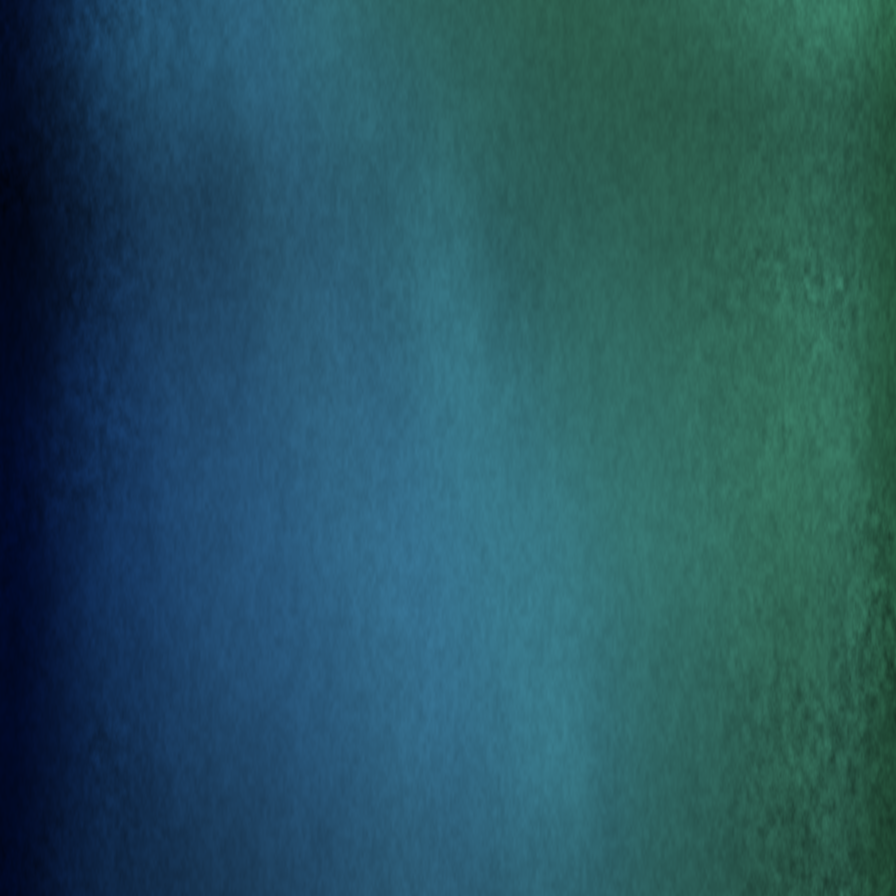
Give the GLSL for this background, as a Shadertoy shader.

```glsl
// A weathered backdrop running from navy through steel blue and teal to green.
// A leaning colour ramp is shaded by soft elliptical glows, then brushed with
// vertically stretched noise that grows rougher toward the sides.

float hash(vec2 p) {
    vec3 q = fract(vec3(p.xyx) * 0.1031);
    q += dot(q, q.yzx + 33.33);
    return fract((q.x + q.y) * q.z);
}

float valueNoise(vec2 p) {
    vec2 cell = floor(p);
    vec2 f = fract(p);
    f = f * f * (3.0 - 2.0 * f);
    float low = mix(hash(cell), hash(cell + vec2(1.0, 0.0)), f.x);
    float high = mix(hash(cell + vec2(0.0, 1.0)), hash(cell + vec2(1.0)), f.x);
    return mix(low, high, f.y);
}

// Layered noise, centred on zero.
float fbm(vec2 p, int octaves) {
    float sum = 0.0;
    float gain = 0.5;
    for (int i = 0; i < octaves; i++) {
        sum += gain * (valueNoise(p) - 0.5);
        p = mat2(1.98, 0.16, -0.16, 1.98) * p + 17.3;
        gain *= 0.58;
    }
    return sum;
}

// Soft elliptical spot: 1 at its centre, fading to 0.
float glow(vec2 uv, vec2 centre, vec2 radius) {
    vec2 d = (uv - centre) / radius;
    return exp(-dot(d, d));
}

// Horizontal colour ramp.
vec3 ramp(float x) {
    const vec3 NAVY   = vec3(0.003, 0.038, 0.160);
    const vec3 INDIGO = vec3(0.058, 0.165, 0.315);
    const vec3 STEEL  = vec3(0.135, 0.295, 0.430);
    const vec3 AZURE  = vec3(0.180, 0.378, 0.485);
    const vec3 TEAL   = vec3(0.188, 0.405, 0.455);
    const vec3 JADE   = vec3(0.180, 0.390, 0.370);
    const vec3 GREEN  = vec3(0.180, 0.385, 0.315);
    const vec3 FOREST = vec3(0.135, 0.310, 0.220);
    vec3 c = mix(NAVY, INDIGO, smoothstep(0.0, 0.13, x));
    c = mix(c, STEEL, smoothstep(0.08, 0.27, x));
    c = mix(c, AZURE, smoothstep(0.24, 0.43, x));
    c = mix(c, TEAL, smoothstep(0.42, 0.60, x));
    c = mix(c, JADE, smoothstep(0.56, 0.74, x));
    c = mix(c, GREEN, smoothstep(0.70, 0.89, x));
    return mix(c, FOREST, smoothstep(0.93, 1.01, x));
}

// Brightness change from the broad light and dark patches.
float patches(vec2 uv) {
    float light = 0.0;
    // Centre light and its narrow vertical ridges
    light += 0.13 * glow(uv, vec2(0.48, 0.34), vec2(0.30, 0.25));
    light += 0.09 * glow(uv, vec2(0.505, 0.66), vec2(0.045, 0.17));
    light -= 0.06 * glow(uv, vec2(0.56, 0.71), vec2(0.055, 0.12));
    float ridge = glow(uv, vec2(0.63, 0.14), vec2(0.07, 0.18));
    light += 0.09 * ridge * (1.0 - smoothstep(0.64, 0.69, uv.x));
    // Upper left haze and the shade under it
    light += 0.07 * glow(uv, vec2(0.22, 0.95), vec2(0.16, 0.10));
    light -= 0.15 * glow(uv, vec2(0.20, 0.76), vec2(0.22, 0.14));
    light -= 0.35 * glow(uv, vec2(0.01, 0.76), vec2(0.09, 0.20));
    light += 0.08 * glow(uv, vec2(0.18, 0.42), vec2(0.12, 0.18));
    // Green side
    light -= 0.09 * glow(uv, vec2(0.76, 0.87), vec2(0.22, 0.18));
    light += 0.14 * glow(uv, vec2(0.92, 0.54), vec2(0.09, 0.22));
    light += 0.10 * glow(uv, vec2(0.77, 0.42), vec2(0.16, 0.16));
    light += 0.30 * glow(uv, vec2(0.95, 1.00), vec2(0.13, 0.08));
    // Lower corners and foot
    light -= 0.12 * glow(uv, vec2(0.97, 0.08), vec2(0.20, 0.20));
    light -= 0.15 * glow(uv, vec2(0.10, 0.02), vec2(0.20, 0.22));
    light -= 0.07 * (1.0 - smoothstep(0.0, 0.18, uv.y));
    return light;
}

void mainImage(out vec4 fragColor, in vec2 fragCoord) {
    vec2 uv = fragCoord / iResolution.xy;

    // Wavering ramp, leaning greener toward the top
    float cloud = fbm(uv * vec2(8.0, 3.2) + 4.0, 5);
    float inner = smoothstep(0.05, 0.40, uv.x) * (1.0 - smoothstep(0.6, 1.0, uv.x));
    float lean = 0.30 * (uv.y * uv.y - 0.20) * inner;
    vec3 color = ramp(uv.x + lean + 0.03 * cloud);

    // Upper left haze is more teal than the blue below it
    float haze = glow(uv, vec2(0.19, 0.95), vec2(0.13, 0.16));
    color = mix(color, vec3(0.135, 0.325, 0.405), 0.5 * haze);

    // Brush texture: fine fibres, longer strokes and rough side patches
    float sides = smoothstep(0.20, 0.50, abs(uv.x - 0.5));
    float fibres = fbm(uv * vec2(230.0, 85.0), 2);
    float strokes = fbm(uv * vec2(60.0, 15.0) + 31.0, 4);
    float grit = fbm(uv * vec2(130.0, 60.0) + 73.0, 3);
    float wear = smoothstep(-0.16, 0.20, fbm(uv * vec2(9.0, 6.0) + 52.0, 4));

    float light = 1.0 + patches(uv) + 0.13 * cloud;
    light += fibres * mix(0.17, 0.36, sides);
    light += strokes * mix(0.08, 0.16, sides);
    light += grit * mix(0.05, 0.60, sides * wear);

    fragColor = vec4(clamp(color * light, 0.0, 1.0), 1.0);
}
```
